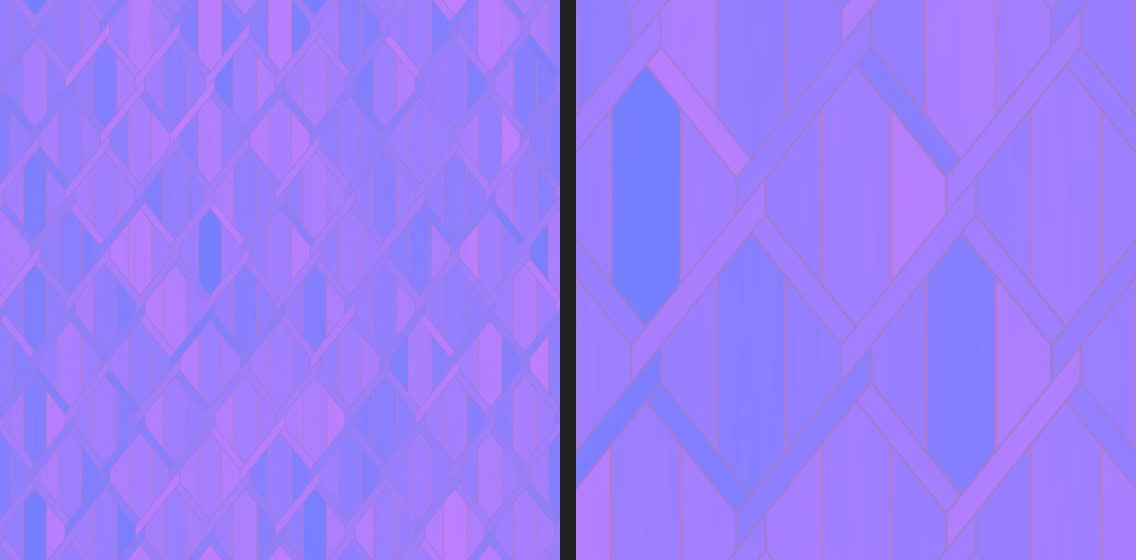
Left: the whole. Right: its middle third, enlarged.
This texture map is drawn by a WebGL 2 fragment shader. Its source:

```glsl
#version 300 es
precision highp float;
// Tangent-space normal map of a parquet floor: lozenge fields of three upright boards,
// framed by slanted planks. Rising planks run past each joint and the falling planks
// butt against them. Each piece gets a random tilt (red), grain and thin seams.

#define REPEATS vec2(8.0, 5.0)   // lozenges across and down
#define SLOPE 1.25               // rise over run of the planks
#define SEAM_WIDTH 0.019         // half width, in half lozenge widths
#define TILT_SPREAD 0.145        // range of red between pieces
#define GRAIN_AMOUNT 0.034
#define BASE_COLOR vec3(0.602, 0.497, 1.0)
#define BOARD_SEAM vec3(0.72, 0.48, 0.77)
#define PLANK_SEAM vec3(0.63, 0.48, 0.81)

out vec4 fragColor;
uniform vec2 u_resolution;

float hash(vec2 p) {
    vec3 q = fract(p.xyx * 0.1031);
    q += dot(q, q.yzx + 33.33);
    return fract((q.x + q.y) * q.z);
}

float noise(vec2 p) {
    vec2 i = floor(p), f = fract(p);
    f = f * f * (3.0 - 2.0 * f);
    return mix(mix(hash(i), hash(i + vec2(1, 0)), f.x),
               mix(hash(i + vec2(0, 1)), hash(i + vec2(1, 1)), f.x), f.y);
}

// Signed distance to a slanted plank with upright ends
float plankDistance(vec2 d, float slope, float halfRun, float halfRise) {
    float side = (abs(d.y - slope * d.x) - halfRise) / sqrt(1.0 + slope * slope);
    return max(abs(d.x) - halfRun, side);
}

// Streaks across x, drawn out along y
float grain(vec2 p, vec2 seed) {
    vec2 shift = seed * 17.0;
    float fine = noise(p * vec2(22.0, 1.6) + shift);
    float broad = noise(p * vec2(7.0, 0.7) + shift + 41.0);
    float blotch = noise(p * vec2(4.0, 5.0) + shift + 83.0);
    return 0.45 * fine + 0.4 * broad + 0.15 * blotch - 0.5;
}

void main() {
    // One unit is half a lozenge width; joints sit on a staggered grid
    vec2 halfCells = 2.0 * REPEATS;
    float stepY = halfCells.x / halfCells.y;
    vec2 p = gl_FragCoord.xy / u_resolution * halfCells.x;
    p.y -= 0.5 * stepY;
    float pixel = halfCells.x / min(u_resolution.x, u_resolution.y);

    float rise = stepY - SLOPE;                 // upright thickness of a plank
    float halfRun = 0.5 + 0.5 * rise / SLOPE;   // half length including the overlap

    // Nearest rising plank, falling plank and lozenge
    vec2 base = floor(p / vec2(1.0, stepY));
    float rising = 1e3, falling = 1e3, lozenge = 1e3;
    vec2 risingId, fallingId, lozengeId, risingPos, fallingPos, lozengePos;
    for (int j = -1; j <= 1; j++)
    for (int i = -1; i <= 1; i++) {
        vec2 cell = base + vec2(i, j);
        vec2 id = mod(cell, halfCells);
        vec2 d = p - (cell + 0.5) * vec2(1.0, stepY);
        if (mod(cell.x + cell.y, 2.0) < 0.5) {
            float dist = plankDistance(d, SLOPE, halfRun, 0.5 * rise);
            if (dist < rising) { rising = dist; risingId = id; risingPos = d; }
        } else {
            float dist = plankDistance(d, -SLOPE, halfRun, 0.5 * rise);
            if (dist < falling) { falling = dist; fallingId = id; fallingPos = d; }
            vec2 c = p - cell * vec2(1.0, stepY);
            float reach = SLOPE * abs(c.x) + abs(c.y);
            if (reach < lozenge) { lozenge = reach; lozengeId = id; lozengePos = c; }
        }
    }

    // Choose the piece, its grain axes and its distance to the frame seams
    vec2 seed, grainPos;
    float frameEdge = abs(rising), boardEdge = 1e3;
    vec2 along = normalize(vec2(1.0, SLOPE));
    if (rising < 0.0) {
        seed = risingId + 0.25;
        grainPos = vec2(dot(risingPos, vec2(along.y, -along.x)), dot(risingPos, along));
    } else {
        frameEdge = min(frameEdge, abs(falling));
        if (falling < 0.0) {
            seed = fallingId + 0.5;
            grainPos = vec2(dot(fallingPos, along.yx), dot(fallingPos, vec2(along.x, -along.y)));
        } else {
            float board = floor((lozengePos.x + 1.0) * 1.5);
            seed = lozengeId + vec2(31.0 * board + 20.0, 47.0);
            grainPos = lozengePos;
            boardEdge = abs(abs(lozengePos.x) - 1.0 / 3.0);
        }
    }

    // Tilt of the piece, then grain
    float tilt = hash(seed) + hash(seed + 59.0) - 1.0;
    float streak = grain(grainPos, seed);
    vec3 color = BASE_COLOR;
    color.r += TILT_SPREAD * tilt + GRAIN_AMOUNT * streak;
    color.g += 0.25 * GRAIN_AMOUNT * streak;

    // Seams
    float soft = SEAM_WIDTH + 0.5 * pixel;
    float strength = mix(0.65, 1.0, hash(seed + 97.0));
    color = mix(color, BOARD_SEAM, strength * (1.0 - smoothstep(0.0, soft, boardEdge)));
    color = mix(color, PLANK_SEAM, strength * (1.0 - smoothstep(0.0, soft, frameEdge)));
    fragColor = vec4(clamp(color, 0.0, 1.0), 1.0);
}
```
